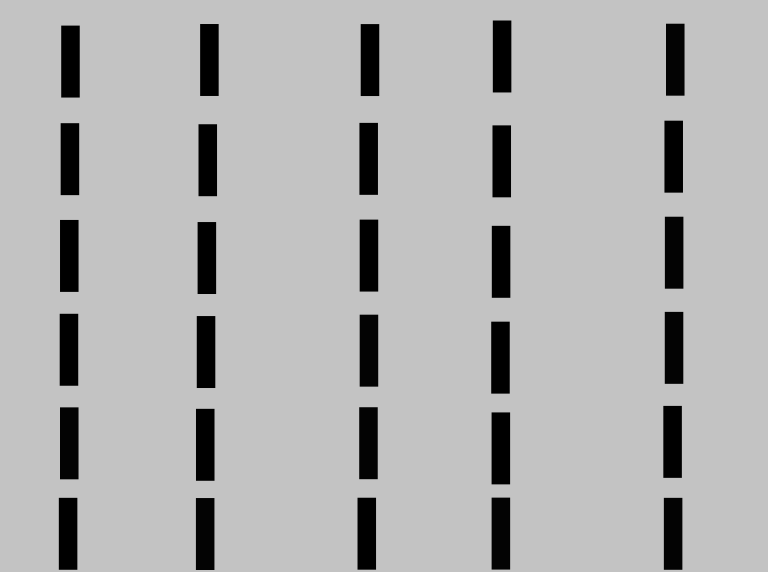
Write a Shadertoy shader that draws this pattern.

```glsl
#define COLUMNS 5
#define ROWS 6
#define BAR_HALF_SIZE vec2(0.0162, 0.0629)
#define BOTTOM_ROW 0.9336
#define JITTER vec2(0.0012, 0.0010)
#define PAPER vec3(0.765)
#define INK vec3(0.0)
#define INK_VARIATION 0.012

// Per column: top x, leftward drift, top y, downward bow (canvas heights)
const vec4 columnShape[COLUMNS] = vec4[COLUMNS](
    vec4(0.1239, 0.0044, 0.1084, 0.0087),
    vec4(0.3660, 0.0079, 0.1040, 0.0149),
    vec4(0.6466, 0.0044, 0.1058, 0.0105),
    vec4(0.8775, 0.0026, 0.0979, 0.0270),
    vec4(1.1794, 0.0035, 0.1049, 0.0060));

vec2 hash22(vec2 p) {
    vec3 q = fract(vec3(p.xyx) * vec3(0.1031, 0.1030, 0.0973));
    q += dot(q, q.yzx + 33.33);
    return fract((q.xx + q.yz) * q.zy);
}

// Position of a bar, measured from the top left
vec2 barCentre(vec4 shape, float t) {
    float bow = 4.0 * t * (1.0 - t) * shape.w;
    return vec2(shape.x - shape.y * t, mix(shape.z, BOTTOM_ROW, t) + bow);
}

// Antialiased coverage of an upright rectangle
float barCoverage(vec2 p, float pixel) {
    vec2 inside = clamp((BAR_HALF_SIZE - abs(p)) / pixel + 0.5, 0.0, 1.0);
    return inside.x * inside.y;
}

void mainImage(out vec4 fragColor, in vec2 fragCoord) {
    float pixel = 1.0 / iResolution.y;
    vec2 p = fragCoord * pixel;
    p.y = 1.0 - p.y;

    vec3 color = PAPER;
    for (int column = 0; column < COLUMNS; column++) {
        for (int row = 0; row < ROWS; row++) {
            vec2 random = hash22(vec2(column, row) + 7.0);
            vec2 centre = barCentre(columnShape[column], float(row) / float(ROWS - 1));
            centre += (random - 0.5) * 2.0 * JITTER;
            vec3 ink = INK + INK_VARIATION * step(0.7, random.x);
            color = mix(color, ink, barCoverage(p - centre, pixel));
        }
    }
    fragColor = vec4(color, 1.0);
}
```
